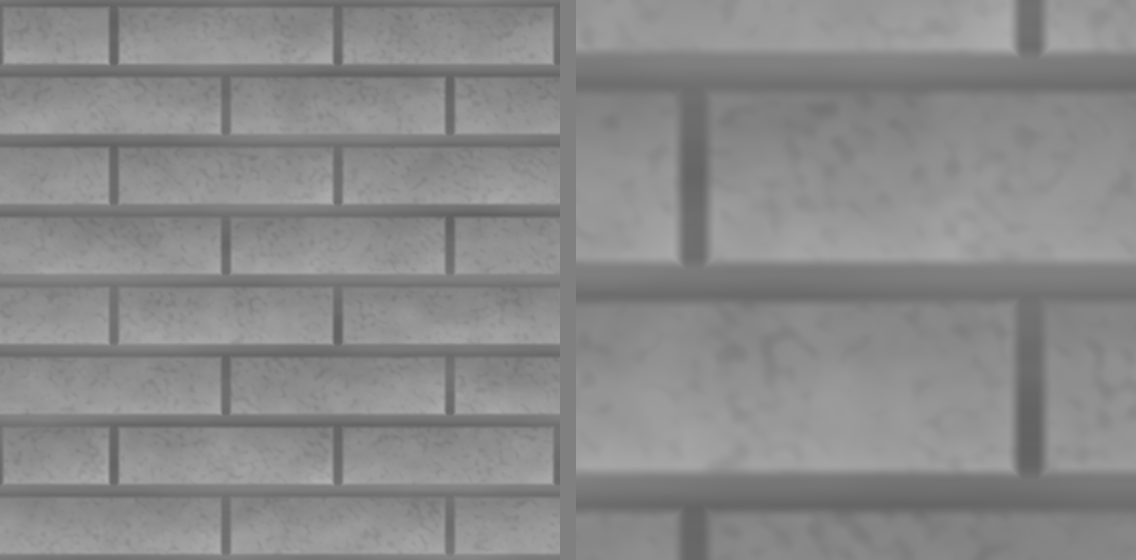
Left, the full canvas; right, a detail of the centre.
Give the GLSL for this texture, as a WebGL 2 fragment shader.

```glsl
#version 300 es
precision highp float;
// Soft grey brick wall: eight staggered courses with wide, blurred mortar joints.
// Each face brightens downward, has lit lower and right rims, and is worn by
// wrapping gradient noise: broad clouds, fine mottling and soft slanted pits.
uniform vec2 u_resolution;
out vec4 fragColor;

const float COURSES = 8.0;
const float BED_HALF = 0.0115;    // half height of horizontal joints
const float HEAD_HALF = 0.0088;   // half width of vertical joints
const float BLUR = 0.0050;
const float FACE_TOP = 0.502;
const float FACE_BOTTOM = 0.603;
const float BED_LIT = 0.482;
const float BED_SHADE = 0.408;
const float HEAD_TONE = 0.425;

float hash(vec2 cell, float seed) {
    uvec3 k = uvec3(ivec3(cell, seed)) * uvec3(1597334673u, 3812015801u, 2798796415u);
    uint h = k.x ^ k.y ^ k.z;
    h = (h ^ (h >> 15)) * 2246822519u;
    h = (h ^ (h >> 13)) * 3266489917u;
    return float((h ^ (h >> 16)) >> 8) / 16777216.0;
}

float gradientDot(vec2 cell, vec2 offset, vec2 period, float seed) {
    float angle = 6.2831853 * hash(mod(cell, period), seed);
    return dot(vec2(cos(angle), sin(angle)), offset);
}

// Gradient noise that wraps after a whole number of cells
float noise(vec2 p, vec2 period, float seed) {
    vec2 c = floor(p), f = p - c;
    vec2 w = f * f * f * (f * (f * 6.0 - 15.0) + 10.0);
    vec2 e = vec2(1.0, 0.0);
    float low = mix(gradientDot(c, f, period, seed),
                    gradientDot(c + e.xy, f - e.xy, period, seed), w.x);
    float high = mix(gradientDot(c + e.yx, f - e.yx, period, seed),
                     gradientDot(c + e.xx, f - e.xx, period, seed), w.x);
    return mix(low, high, w.y);
}

float fbm(vec2 uv, vec2 cells, float seed) {
    float sum = 0.0, amplitude = 0.5;
    for (int i = 0; i < 3; i++) {
        sum += amplitude * noise(uv * cells, cells, seed + float(i));
        cells *= 2.0;
        amplitude *= 0.6;
    }
    return sum;
}

// Distances to the joints on the left and right, and the left joint's index
vec3 headJoints(float x, float row) {
    vec3 span = vec3(1.0, 1.0, 0.0);
    int count = mod(row, 6.0) < 0.5 ? 3 : 2;   // two courses have a half brick
    for (int i = 0; i < count; i++) {
        float joint = i == 2 ? 0.997 : 0.2035 + 0.2 * mod(row, 2.0) + 0.4 * float(i);
        float left = fract(x - joint);
        if (left < span.x) span.xz = vec2(left, float(i));
        span.y = min(span.y, 1.0 - left);
    }
    return span;
}

// Soft, slightly slanted dark flecks, clustered by a broader noise
float pits(vec2 uv) {
    vec2 cells = vec2(44.0, 64.0);
    vec2 slanted = vec2(uv.x + uv.y, uv.y - uv.x);
    float fleck = 0.7 * noise(slanted * cells, cells, 21.0)
                + 0.6 * noise(uv * vec2(72.0, 84.0), vec2(72.0, 84.0), 22.0);
    float cluster = noise(uv * 15.0, vec2(15.0), 23.0);
    return smoothstep(-0.1, 0.75, fleck + 0.45 * cluster);
}

float faceTone(vec2 uv, float depth, vec3 span, float row) {
    float tone = mix(FACE_TOP, FACE_BOTTOM, smoothstep(0.0, 0.95, depth));
    tone += 0.016 * (hash(vec2(row, span.z), 31.0) - 0.5);
    tone += 0.090 * fbm(uv, vec2(6.0, 9.0), 1.0);
    tone += 0.045 * fbm(uv, vec2(22.0, 26.0), 8.0);
    tone += 0.010 - 0.046 * pits(uv);
    // Lit rims and a faint glow toward the lower right
    float right = span.y - HEAD_HALF, left = span.x - HEAD_HALF;
    float bottom = (1.0 - depth) / COURSES - BED_HALF;
    tone += 0.020 * exp(-abs(bottom) / 0.006) + 0.026 * exp(-abs(right) / 0.006);
    tone += 0.012 * exp(-abs(left) / 0.005);
    return tone + 0.035 * depth * exp(-max(right, 0.0) / 0.035);
}

float mortarTone(vec2 uv, float bedOffset) {
    float bed = mix(BED_LIT, BED_SHADE, smoothstep(-0.007, 0.013, bedOffset));
    float inBed = 1.0 - smoothstep(BED_HALF - BLUR, BED_HALF + BLUR, abs(bedOffset));
    float stain = noise(uv * vec2(3.0, 11.0), vec2(3.0, 11.0), 41.0);
    float grain = fbm(uv, vec2(8.0, 40.0), 44.0);
    return mix(HEAD_TONE, bed, inBed) + 0.075 * stain + 0.035 * grain;
}

void main() {
    vec2 uv = gl_FragCoord.xy / u_resolution;
    uv.y = 1.0 - uv.y;                         // courses count downward

    // Course and brick under this point
    float course = (uv.y - 0.0015) * COURSES;
    float row = mod(floor(course), COURSES);
    float depth = fract(course);
    float bedOffset = (depth - step(0.5, depth)) / COURSES;
    vec3 span = headJoints(uv.x, row);

    // Blurred brick outline over mortar
    float inset = min(abs(bedOffset) - BED_HALF, min(span.x, span.y) - HEAD_HALF);
    float face = smoothstep(-BLUR, BLUR, inset);
    float tone = mix(mortarTone(uv, bedOffset), faceTone(uv, depth, span, row), face);
    fragColor = vec4(vec3(tone), 1.0);
}
```
